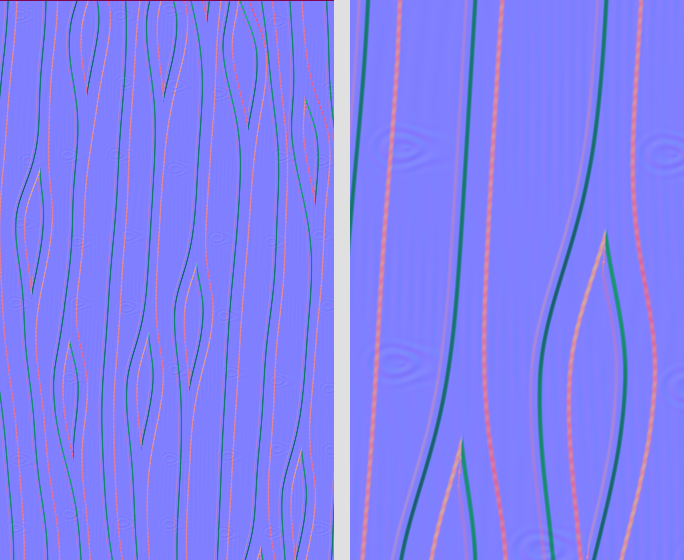
Left, the full canvas; right, a detail of the centre.
Give the GLSL for this texture map, as a WebGL 2 fragment shader.

```glsl
#version 300 es
precision highp float;
// Normal map of stylised bark: long wavy raised strands that split around knots.

uniform vec2 u_resolution;
out vec4 fragColor;

float hash(vec2 p) {
  return fract(sin(dot(p, vec2(127.1, 311.7))) * 43758.5453);
}

// Sideways position of a strand at height y
float strandCentre(float i, float y) {
  float sway = 0.022 * sin(4.3 * y + 0.42 * i + 2.2) + 0.004 * sin(9.0 * y + 1.1 * i);
  float wobble = 0.0022 * hash(vec2(i, 4.0)) * sin(27.0 * y + 17.0 * hash(vec2(i, 3.0)));
  return 0.0665 * i + 0.014 + sway + wobble + 0.012 * (hash(vec2(i, 8.0)) - 0.5);
}

// Half gap that opens where a strand splits around a knot
float knotGap(float i, float y) {
  float k = y / 0.64 + 0.5 * mod(i, 2.0) + 0.35 * hash(vec2(i, 5.0));
  float pick = hash(vec2(i, floor(k)));
  float offset = (fract(k) - 0.5) * 0.64 / 0.105;
  offset *= offset < 0.0 ? 0.85 : 1.2;
  return step(0.4, pick) * mix(0.015, 0.031, pick) * exp(-offset * offset);
}

// Raised strands: shallow lip, steep left side, softer right side
float strands(vec2 p) {
  float top = 0.0, dip = 0.0;
  for (int n = -1; n <= 9; n++) {
    float i = float(n);
    float u = p.x - strandCentre(i, p.y);
    float s = u - knotGap(i, p.y) * (u < 0.0 ? -1.0 : 1.0);
    float halfWidth = 0.0093 + 0.0015 * sin(5.0 * p.y + 2.0 * i);
    float rise = smoothstep(-0.0013, 0.0013, s + halfWidth);
    float notch = 0.00013 * sin(900.0 * p.y + i);
    float fall = smoothstep(-0.0015, 0.0015, s - halfWidth + notch);
    float lip = smoothstep(-0.0066, -0.0042, s + halfWidth);
    top = max(top, rise * (1.0 - fall));
    dip = max(dip, lip * (1.0 - rise));
  }
  return 0.0024 * top - 0.0006 * dip * (1.0 - top);
}

// Faint fibres and patches of nested arcs
float grain(vec2 p) {
  float bend = 5.0 * sin(6.0 * p.y + 9.0 * p.x) + 2.0 * sin(17.0 * p.y - 21.0 * p.x);
  float patchy = 0.5 + 0.5 * sin(31.0 * p.x + 4.0 * sin(13.0 * p.y));
  float fibres = sin(850.0 * p.x + bend) * patchy;
  fibres += 0.6 * sin(530.0 * p.x - 1.7 * bend + 40.0 * p.y) * (1.0 - patchy);
  vec2 cellSize = vec2(0.09, 0.13);
  vec2 id = floor(p / cellSize);
  vec2 jitter = 0.3 * vec2(hash(id), hash(id + 19.0)) - 0.15;
  vec2 q = (fract(p / cellSize) - 0.5 - jitter) * cellSize;
  float r = length(q * vec2(0.8, 1.5));
  float arcs = sin(620.0 * r + 2.0 * sin(150.0 * q.x)) * smoothstep(0.029, 0.01, r);
  return 0.00005 * fibres + 0.0001 * arcs * step(0.3, hash(id + 7.0));
}

float height(vec2 p) {
  return strands(p) + grain(p);
}

void main() {
  vec2 p = gl_FragCoord.xy / u_resolution.y;

  // Slope of the surface by central differences
  vec2 e = vec2(0.0007, 0.0);
  vec2 slope = vec2(height(p + e.xy) - height(p - e.xy),
                    height(p + e.yx) - height(p - e.yx)) / (2.0 * e.x);

  // Tilt, with green pointing down and blue dropping on steep sides
  vec2 tilt = vec2(-slope.x, slope.y) / sqrt(1.0 + dot(slope, slope));
  float facing = 1.0 - 1.1 * max(length(tilt) - 0.05, 0.0) - 0.4 * max(-tilt.x - 0.1, 0.0);
  vec3 colour = 0.5 + 0.5 * vec3(tilt, facing);

  // Dark red seam along the top border
  colour = mix(colour, vec3(0.5, 0.02, 0.3), smoothstep(0.9975, 0.9985, p.y));
  fragColor = vec4(clamp(colour, 0.0, 1.0), 1.0);
}
```
